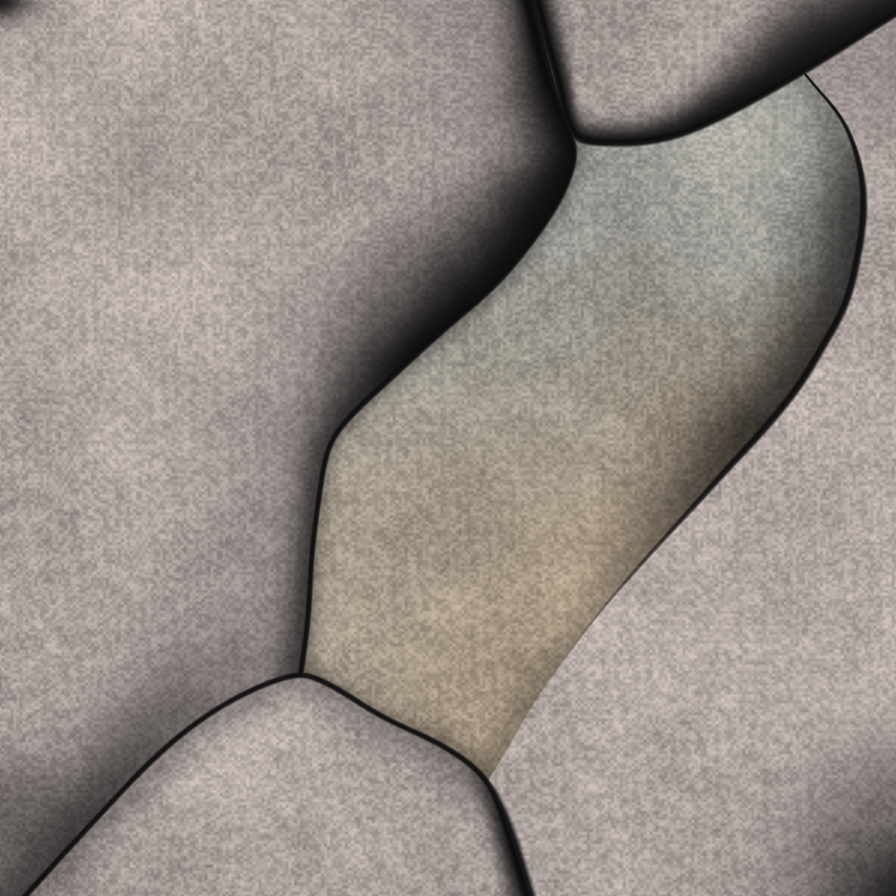
A three.js fragment shader for this texture:

```glsl
varying vec2 vUv;

const vec3 STONE = vec3(0.655, 0.615, 0.600);
const vec3 GREY_STONE = vec3(0.610, 0.605, 0.580);
const vec3 TAN_STONE = vec3(0.610, 0.550, 0.475);
const vec3 CREVICE = vec3(0.050, 0.048, 0.052);
const float EDGE = 0.0014;
const float WOBBLE = 0.007;
const float MOTTLE = 0.34;
const float GRAIN = 0.26;
const float GRAIN_SCALE = 300.0;

float hash(vec2 p) {
  return fract(sin(dot(p, vec2(127.1, 311.7))) * 43758.5453);
}

float noise(vec2 p) {
  vec2 i = floor(p), f = fract(p);
  f = f * f * (3.0 - 2.0 * f);
  return mix(mix(hash(i), hash(i + vec2(1.0, 0.0)), f.x),
             mix(hash(i + vec2(0.0, 1.0)), hash(i + 1.0), f.x), f.y);
}

float fbm(vec2 p) {
  float sum = 0.0, weight = 0.5;
  for (int i = 0; i < 5; i++) {
    sum += weight * noise(p);
    p = mat2(1.6, 1.2, -1.2, 1.6) * p + 7.3;
    weight *= 0.55;
  }
  return sum;
}

// A seam is (position, slope); each bend changes its slope around t = 0.
void bend(inout vec2 seam, float t, float change, float radius) {
  float s = sqrt(t * t + radius * radius);
  seam += 0.5 * change * vec2(t + s, 1.0 + t / s);
}

float seamDistance(float across, vec2 seam) {
  return (across - seam.x) * inversesqrt(1.0 + seam.y * seam.y);
}

// Positive to the right of the long seam beside the left stone.
float leftSeam(vec2 p) {
  vec2 s = vec2(0.337 + 0.1 * (p.y - 0.26), 0.1);
  bend(s, p.y - 0.513, 1.05, 0.03);
  bend(s, p.y - 0.745, -0.75, 0.06);
  bend(s, p.y - 0.835, -1.1, 0.03);
  bend(s, p.y - 0.90, 0.42, 0.02);
  return seamDistance(p.x, s);
}

// Positive above the bottom stone.
float bottomSeam(vec2 p) {
  vec2 s = vec2(1.05 * p.x - 0.025, 1.05);
  bend(s, p.x - 0.23, -0.65, 0.04);
  bend(s, p.x - 0.338, -1.1, 0.02);
  bend(s, p.x - 0.40, 0.27, 0.03);
  bend(s, p.x - 0.55, -3.0, 0.025);
  return seamDistance(p.y, s);
}

// Positive inside the top stone.
float topSeam(vec2 p) {
  vec2 s = vec2(1.0 - 3.6 * (p.x - 0.593), -3.6);
  bend(s, p.x - 0.64, 3.5, 0.012);
  bend(s, p.x - 0.745, 0.74, 0.06);
  return seamDistance(p.y, s);
}

// Positive inside the right stone.
float rightSeam(vec2 p) {
  vec2 s = vec2(0.549 + 0.64 * (p.y - 0.134), 0.64);
  bend(s, p.y - 0.29, 0.33, 0.05);
  bend(s, p.y - 0.63, -0.85, 0.09);
  bend(s, p.y - 0.85, -1.25, 0.08);
  return seamDistance(p.x, s);
}

float bump(float x, float width) {
  return exp(-x * x / (width * width));
}

float blob(vec2 p, vec2 centre, vec2 size) {
  vec2 d = (p - centre) / size;
  return exp(-dot(d, d));
}

float cover(float d) {
  return smoothstep(-EDGE, EDGE, d);
}

float line(float d, float width) {
  return 1.0 - smoothstep(0.3 * width, width + EDGE, abs(d));
}

void main() {
  vec2 uv = vUv;
  vec2 p = uv + WOBBLE * (vec2(noise(uv * 13.0), noise(uv * 13.0 + 40.0)) - 0.5);
  float dLeft = leftSeam(p), dBottom = bottomSeam(p);
  float dTop = topSeam(p), dRight = rightSeam(p);
  float mottle = fbm(uv * 6.0) - 0.48;
  float rough = 1.0 + 0.9 * mottle;

  // Light on each stone, darkening as it turns towards its seams
  float deep = bump(p.y - 0.74, 0.13);
  float left = 1.0 - mix(0.65, 0.98, smoothstep(0.5, 0.62, p.y))
             * bump(dLeft, (0.024 + 0.058 * deep) * rough);
  left *= 1.0 - 0.22 * bump(dLeft, 0.13);
  left *= 1.0 - 0.62 * bump(dBottom, 0.065 * rough) * smoothstep(0.36, 0.1, p.x);
  left *= 1.0 - 0.9 * blob(p, vec2(0.0, 1.0), vec2(0.035, 0.02));
  left *= 1.0 - 0.35 * blob(p, vec2(0.0, 0.1), vec2(0.08, 0.06));

  float top = 1.0 - 0.96 * bump(dTop, 0.018 + 0.052 * bump(p.x - 0.91, 0.13) * rough);
  float bottom = 1.0 - 0.3 * bump(dBottom, 0.028);
  bottom *= 1.0 - 0.9 * bump(dBottom, 0.022) * smoothstep(0.5, 0.57, p.x);

  float rim = smoothstep(0.3, 0.55, p.y) * smoothstep(0.93, 0.75, p.y);
  float centre = 1.0 - (0.2 + 0.5 * rim) * bump(dRight, 0.025 + 0.035 * rim);
  centre *= 1.0 - 0.3 * bump(dLeft, 0.014);
  centre *= 1.0 - 0.25 * bump(dBottom, 0.015);

  float right = 1.0 - 0.9 * blob(p, vec2(1.02, -0.01), vec2(0.12, 0.11) * rough);
  right *= 1.0 - 0.2 * smoothstep(0.78, 0.95, p.y);
  right *= 1.0 + 0.12 * bump(dRight, 0.05) * bump(p.y - 0.56, 0.1);

  // Warm tint of the middle stone
  float warmth = smoothstep(0.72, 0.42, p.y + 0.25 * mottle)
               * (0.65 + 0.35 * bump(dRight, 0.14));
  vec3 middle = mix(GREY_STONE, TAN_STONE, warmth);

  // Stack the stones
  float inRight = cover(dRight), inLeft = cover(-dLeft);
  float inBottom = cover(-dBottom), inTop = cover(dTop);
  vec3 albedo = mix(middle, STONE, inRight);
  float light = mix(centre, right, inRight);
  albedo = mix(albedo, STONE, max(inLeft, max(inBottom, inTop)));
  light = mix(light, left, inLeft);
  light = mix(light, bottom, inBottom);
  light = mix(light, top, inTop);

  // Dark cracks, each hidden beyond the stones it parts
  float crack = line(dLeft, 0.0035 + 0.006 * smoothstep(0.84, 0.95, p.y)) * cover(dBottom);
  crack = max(crack, line(dBottom, 0.0035 + 0.005 * smoothstep(0.54, 0.58, p.x)));
  crack = max(crack, line(dTop, 0.0045));
  float rightCrack = line(dRight, 0.001 + 0.004 * rim) * smoothstep(0.18, 0.5, p.y);
  crack = max(crack, rightCrack * (1.0 - inTop) * (1.0 - inLeft));

  // Mottled surface and sandy grain
  float grain = noise(uv * GRAIN_SCALE) + 0.5 * noise(uv * GRAIN_SCALE * 0.5 + 19.0) - 0.75;
  float blotch = noise(uv * 38.0) - 0.5;
  albedo *= 1.03 + MOTTLE * mottle + 0.05 * blotch + GRAIN * grain;
  vec3 colour = mix(CREVICE, albedo, clamp(light, 0.0, 1.15));
  gl_FragColor = vec4(mix(colour, CREVICE, crack * 0.93), 1.0);
}
```
